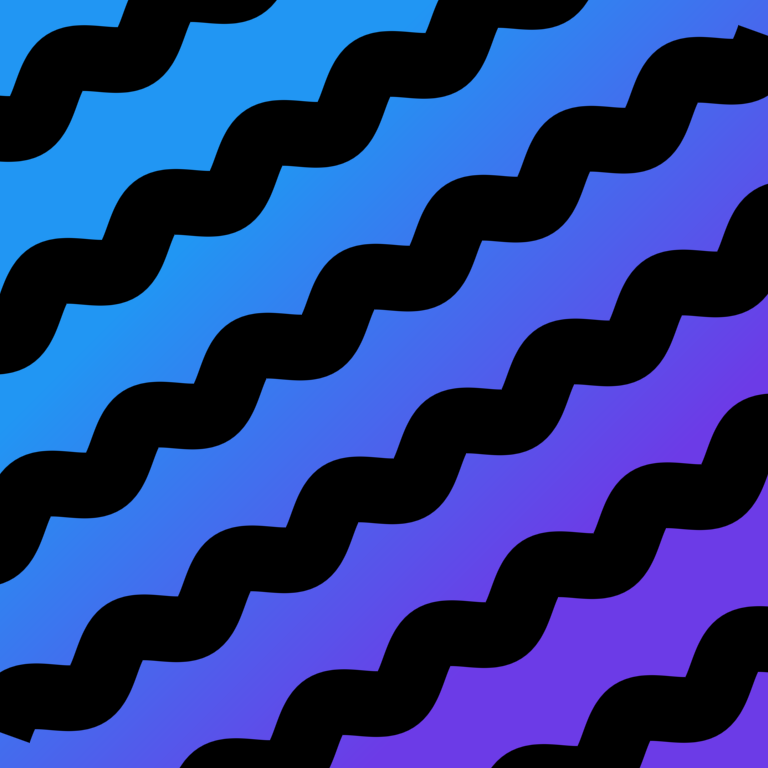
Give the GLSL for this pattern, as a three.js fragment shader.

```glsl
// Thick black wavy stripes climbing to the right over a diagonal blue-to-violet gradient.
// The plane is rotated about its centre and folded into rows; each row holds one
// wave, stroked by its true distance and cut square at both ends.

varying vec2 vUv;

const float TILT = 0.569;          // stripe angle in radians
const float PERIOD = 1.0 / 6.0;    // length of one wave
const float ROW = 2.0 / 9.0;       // spacing between stripes
const float AMPLITUDE = 0.0214;
const float HALF_WIDTH = 0.0428;
const float WAVES_PER_SIDE = 4.0;  // waves from the centre to each stripe end
const float EDGE = 0.0011;         // softness of the outline

const vec3 BLACK = vec3(0.0);
const vec3 BLUE = vec3(0.129, 0.588, 0.953);
const vec3 VIOLET = vec3(0.425, 0.230, 0.905);

vec2 rotate(vec2 p, float angle) {
  float c = cos(angle), s = sin(angle);
  return vec2(c * p.x + s * p.y, c * p.y - s * p.x);
}

// Smoothed triangle wave, rising through zero at x = 0
vec2 wavePoint(float x, float period, float amplitude) {
  float u = abs(2.0 * fract(x / period - 0.25) - 1.0);
  return vec2(x, amplitude * (2.0 * smoothstep(0.0, 1.0, u) - 1.0));
}

float segmentDistance(vec2 p, vec2 a, vec2 b) {
  vec2 ab = b - a;
  float h = clamp(dot(p - a, ab) / dot(ab, ab), 0.0, 1.0);
  return length(p - a - h * ab);
}

// Distance to the part of the wave lying within reach of p
float waveDistance(vec2 p, float period, float amplitude, float reach) {
  const int STEPS = 22;
  float stepLength = 2.0 * reach / float(STEPS);
  vec2 a = wavePoint(p.x - reach, period, amplitude);
  float nearest = 1.0;
  for (int i = 1; i <= STEPS; i++) {
    vec2 b = wavePoint(p.x - reach + float(i) * stepLength, period, amplitude);
    nearest = min(nearest, segmentDistance(p, a, b));
    a = b;
  }
  return nearest;
}

// Signed distance past the square ends, set across the rising slope
float capDistance(vec2 p, float period, float amplitude, float waves) {
  vec2 slope = normalize(vec2(period, 6.0 * amplitude));
  return abs(dot(p, slope)) - waves * period * slope.x;
}

vec3 diagonalGradient(vec2 uv, vec3 from, vec3 to) {
  float along = 0.5 * (uv.x + 1.0 - uv.y);
  return mix(from, to, clamp((along - 0.28) / 0.46, 0.0, 1.0));
}

void main() {
  // Fold the rotated plane into rows, with the centre midway between two
  vec2 p = rotate(vUv - 0.5, TILT);
  p.y = mod(p.y, ROW) - 0.5 * ROW;

  // Stroke and trim the wave
  float stroke = waveDistance(p, PERIOD, AMPLITUDE, 1.2 * HALF_WIDTH) - HALF_WIDTH;
  float stripe = max(stroke, capDistance(p, PERIOD, AMPLITUDE, WAVES_PER_SIDE));

  vec3 ground = diagonalGradient(vUv, BLUE, VIOLET);
  gl_FragColor = vec4(mix(BLACK, ground, smoothstep(-EDGE, EDGE, stripe)), 1.0);
}
```
